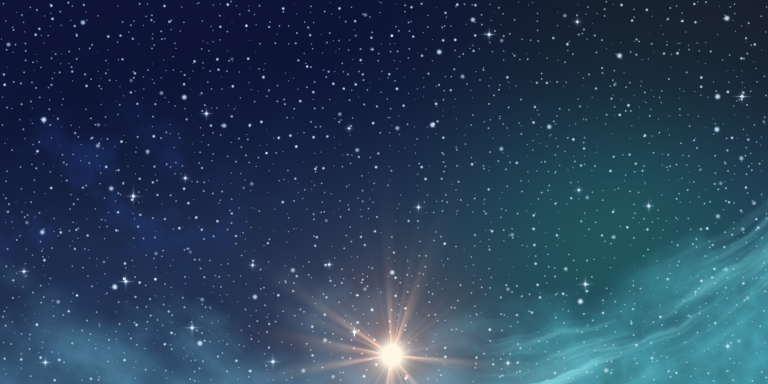
This background is drawn by a WebGL 1 fragment shader. Its source:

```glsl
precision highp float;

uniform vec2 u_resolution;

const vec3 NAVY = vec3(0.050, 0.080, 0.215);
const vec3 DUSK = vec3(0.130, 0.190, 0.315);
const vec3 CHARCOAL = vec3(0.095, 0.130, 0.170);
const vec3 TEAL = vec3(0.125, 0.360, 0.370);
const vec3 NEBULA_BLUE = vec3(0.130, 0.240, 0.500);
const vec3 MIST_BLUE = vec3(0.250, 0.420, 0.540);
const vec3 MIST_CYAN = vec3(0.250, 0.560, 0.620);
const vec3 WISP_CYAN = vec3(0.560, 0.900, 0.930);
const vec3 STAR_TINT = vec3(0.800, 0.900, 0.980);
const vec3 SUN_WARM = vec3(0.980, 0.650, 0.420);
const vec3 SUN_CORE = vec3(1.000, 0.970, 0.900);

const vec2 SUN_POS = vec2(1.02, 0.075);
const vec2 TEAL_POS = vec2(1.62, 0.36);
const vec2 NEBULA_POS = vec2(0.27, 0.47);
const float WISP_START = 1.25;
const float WISP_CURVE = 0.55;

vec2 hash2(vec2 p) {
  vec3 q = fract(p.xyx * vec3(0.1031, 0.1030, 0.0973));
  q += dot(q, q.yzx + 33.33);
  return fract((q.xx + q.yz) * q.zy);
}

float cornerSlope(vec2 cell, vec2 offset) {
  return dot(hash2(cell + 91.0) * 2.0 - 1.0, offset);
}

float gradientNoise(vec2 p) {
  vec2 i = floor(p), f = fract(p);
  vec2 w = f * f * f * (f * (f * 6.0 - 15.0) + 10.0);
  vec2 e = vec2(1.0, 0.0);
  float low = mix(cornerSlope(i, f), cornerSlope(i + e, f - e), w.x);
  float high = mix(cornerSlope(i + e.yx, f - e.yx), cornerSlope(i + 1.0, f - 1.0), w.x);
  return mix(low, high, w.y);
}

float fbm(vec2 p) {
  float sum = 0.0, amplitude = 0.8;
  for (int i = 0; i < 5; i++) {
    sum += amplitude * gradientNoise(p);
    p = mat2(1.6, 1.2, -1.2, 1.6) * p + 7.3;
    amplitude *= 0.5;
  }
  return sum;
}

float blob(vec2 p, vec2 center, vec2 size) {
  vec2 d = (p - center) / size;
  return exp(-dot(d, d));
}

// One round star at most per grid cell
float starLayer(vec2 p, float cells, float density, float radius, float seed) {
  vec2 cell = floor(p * cells);
  vec2 place = hash2(cell + seed);
  vec2 traits = hash2(cell + seed + 37.0);
  float dist = length(fract(p * cells) - 0.15 - 0.7 * place) / cells;
  float size = max(radius * mix(0.6, 1.0, traits.y), 0.55 / u_resolution.y);
  float disc = exp(-pow(dist / size, 3.0));
  return disc * step(traits.x, density) * mix(0.35, 1.0, traits.y);
}

// Bright stars with a thin four-pointed cross
float sparkleLayer(vec2 p, float cells, float density, float seed) {
  vec2 cell = floor(p * cells);
  vec2 traits = hash2(cell + seed + 53.0);
  vec2 d = abs(fract(p * cells) - 0.25 - 0.5 * hash2(cell + seed)) / cells;
  float reach = mix(0.018, 0.040, traits.y * traits.y);
  vec2 beam = exp(-d.yx / 0.0014) * pow(max(1.0 - d / reach, 0.0), vec2(2.0));
  float core = exp(-dot(d, d) / 0.000014);
  float halo = 0.15 * exp(-dot(d, d) / 0.00010);
  float glint = core + halo + 0.75 * (beam.x + beam.y);
  return glint * step(traits.x, density) * mix(0.6, 1.0, traits.y);
}

vec3 skyColor(vec2 p) {
  vec3 sky = mix(DUSK, NAVY, smoothstep(0.28, 0.95, p.y + 0.16 * (1.0 - p.x)));
  float corner = smoothstep(0.8, 1.8, p.x) * smoothstep(0.40, 0.95, p.y);
  sky = mix(sky, CHARCOAL, 0.9 * corner);
  sky = mix(sky, TEAL, 0.85 * blob(p, TEAL_POS, vec2(0.44, 0.36)));
  float cloud = smoothstep(-0.15, 0.35, fbm(p * 7.0 + 3.0));
  return mix(sky, NEBULA_BLUE, 0.6 * cloud * blob(p, NEBULA_POS, vec2(0.34, 0.20)));
}

// Low mist and curved streaks rising to the right
vec3 addMist(vec3 color, vec2 p) {
  float run = max(p.x - WISP_START, 0.0);
  float lift = p.y - WISP_CURVE * run * run;
  float billow = fbm(p * vec2(4.0, 5.0) + 11.0);
  float puffs = fbm(p * 11.0 + 23.0);
  float mist = 1.0 - smoothstep(-0.10, 0.29, lift + 0.30 * billow + 0.10 * puffs);
  vec3 tint = mix(MIST_BLUE, MIST_CYAN, smoothstep(1.05, 1.45, p.x));
  color = mix(color, tint * (1.0 + 0.35 * puffs), mist);

  float fine = fbm(vec2(p.x * 2.2, lift * 26.0 + 1.2 * billow));
  float streak = smoothstep(-0.15, 0.45, fine);
  float band = exp(-pow((lift - 0.04) / 0.11, 2.0));
  float wisp = 0.55 * streak * band * smoothstep(1.15, 1.40, p.x);
  float slant = p.y - 0.02 - 0.28 * (p.x - 1.42);
  float plume = blob(vec2(p.x, slant), vec2(1.42, 0.0), vec2(0.16, 0.050));
  wisp += plume * (0.40 + 0.55 * streak);
  float sweep = p.y + 0.8 * p.x * p.x - 0.35;
  float leftWisp = smoothstep(-0.1, 0.5, fbm(vec2(p.x * 2.0, sweep * 13.0) + 5.0));
  wisp += 0.25 * leftWisp * blob(p, vec2(0.36, 0.08), vec2(0.25, 0.15));
  return mix(color, WISP_CYAN, clamp(0.75 * wisp, 0.0, 0.85));
}

vec3 addSun(vec3 color, vec2 p) {
  vec2 d = p - SUN_POS;
  float dist = length(d);
  vec2 dir = d / max(dist, 0.0001);
  float rays = smoothstep(-0.1, 0.5, gradientNoise(dir * 4.0 + 2.0) + 0.5 * gradientNoise(dir * 9.0));
  float spike = exp(-abs(d.x) / 0.007) * exp(-abs(d.y) / 0.12);
  float warm = 0.24 * exp(-dist * dist / 0.060) + 0.55 * exp(-dist / 0.060);
  warm += 0.75 * rays * exp(-dist / 0.115) + 0.40 * spike;
  color += SUN_WARM * warm * (1.0 - 0.55 * color);
  float core = exp(-dist * dist / 0.0013) * 1.6;
  return mix(color, SUN_CORE, clamp(core, 0.0, 1.0));
}

void main() {
  vec2 p = gl_FragCoord.xy / u_resolution.y;
  vec3 color = addMist(skyColor(p), p);

  float stars = 0.60 * starLayer(p, 41.0, 0.50, 0.0028, 5.0);
  stars += 0.90 * starLayer(p, 24.0, 0.55, 0.0038, 19.0);
  stars += starLayer(p, 11.0, 0.30, 0.0068, 71.0);
  stars += sparkleLayer(p, 5.0, 0.50, 13.0);
  color = mix(color, STAR_TINT, clamp(stars, 0.0, 1.0));

  gl_FragColor = vec4(clamp(addSun(color, p), 0.0, 1.0), 1.0);
}
```
